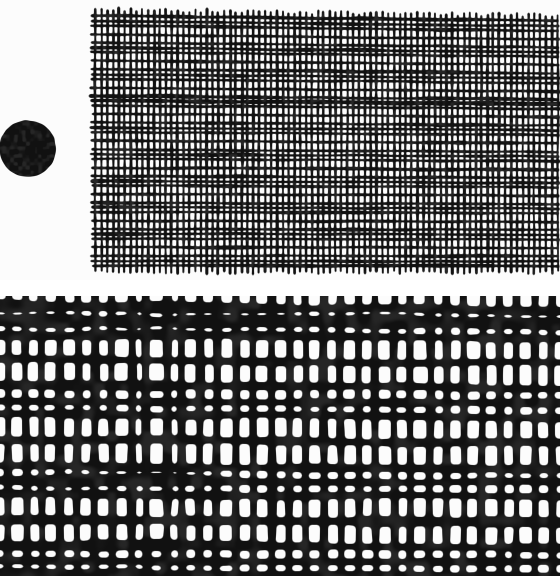
Top, the full canvas; bottom, a detail of the centre.
Write a Shadertoy shader that draws this texture.

```glsl
const vec3 PAPER = vec3(0.99);
const vec3 INK = vec3(0.065);
const vec3 WORN_INK = vec3(0.15);

float hash(vec2 p) {
    p = fract(p * vec2(0.1031, 0.1137));
    p += dot(p, p.yx + 33.33);
    return fract((p.x + p.y) * p.x * 7.31);
}

float noise(vec2 p) {
    vec2 i = floor(p), f = fract(p);
    f = f * f * (3.0 - 2.0 * f);
    return mix(mix(hash(i), hash(i + vec2(1, 0)), f.x),
               mix(hash(i + vec2(0, 1)), hash(i + vec2(1, 1)), f.x), f.y);
}

// Hand-drawn stroke: "along" runs from start to end, "across" is the offset
float stroke(float along, float across, float start, float end, float halfWidth, float id) {
    across += 0.003 * (noise(vec2(along * 7.0 + 20.0, id)) - 0.5);
    halfWidth *= 0.75 + 0.5 * noise(vec2(along * 28.0 + 90.0, id));
    float overshoot = max(max(start - along, along - end), 0.0);
    return length(vec2(across, overshoot * 0.7)) - halfWidth;
}

// Eighty evenly spaced upright strokes with ragged ends
float uprights(vec2 p) {
    float nearest = round((p.x - 0.341) / 0.0209);
    float d = 1.0;
    for (float k = -1.0; k <= 1.0; k++) {
        float i = clamp(nearest + k, 0.0, 79.0);
        float id = i + 11.0;
        float x = 0.341 + 0.0209 * i + 0.003 * (hash(vec2(id, 3.0)) - 0.5);
        float low = 0.036 - 0.012 * hash(vec2(id, 5.0));
        float high = 0.946 + 0.014 * hash(vec2(id, 8.0));
        float halfWidth = 0.0038 + 0.0011 * hash(vec2(id, 13.0));
        d = min(d, stroke(p.y, p.x - x, low, high, halfWidth, id));
    }
    return d;
}

// Ten bands: three close strokes, then a single one between wide gaps
float crossbars(vec2 p) {
    float nearest = round((p.y - 0.068) / 0.0943);
    float d = 1.0;
    for (float b = -1.0; b <= 1.0; b++) {
        float band = clamp(nearest + b, 0.0, 9.0);
        for (float k = 0.0; k < 4.0; k++) {
            if (band == 9.0 && k == 3.0) continue;
            float id = band * 4.0 + k + 151.0;
            float y = 0.068 + 0.0943 * band + (k < 3.0 ? 0.017 * (k - 1.0) : 0.047);
            y += 0.003 * (hash(vec2(id, 2.0)) - 0.5);
            float left = 0.334 - 0.007 * hash(vec2(id, 6.0));
            float right = 1.986 + 0.008 * hash(vec2(id, 9.0));
            // Some strokes were gone over twice in places
            float heavy = smoothstep(0.6, 0.95, noise(vec2(p.x * 2.5 + 40.0, id)));
            if (band == 6.0 && k == 1.0) heavy = 0.8 + 0.5 * p.x;
            float halfWidth = 0.0043 + 0.0022 * heavy;
            d = min(d, stroke(p.x, p.y - y, left, right, halfWidth, id));
        }
    }
    return d;
}

// Union that rounds the inner corners, as ink pools at crossings
float pooledUnion(float a, float b, float radius) {
    float h = max(radius - abs(a - b), 0.0) / radius;
    return min(a, b) - h * h * radius * 0.25;
}

void mainImage(out vec4 fragColor, in vec2 fragCoord) {
    vec2 p = fragCoord / iResolution.y;
    float pixel = 1.0 / iResolution.y;

    // Mesh sags slightly toward the upper right
    vec2 q = vec2(p.x, p.y * (1.0 + 0.012 * (p.x - 1.15)));
    float mesh = pooledUnion(uprights(q), crossbars(q), 0.005);

    // Solid ink disc in the left margin
    float disc = length(p - vec2(0.099, 0.469)) - 0.101;
    disc += 0.003 * (noise(p * 45.0) - 0.5);

    float coverage = 1.0 - smoothstep(-0.7 * pixel, 0.7 * pixel, min(mesh, disc));
    vec3 ink = mix(INK, WORN_INK, smoothstep(0.4, 0.9, noise(p * 70.0)));
    fragColor = vec4(mix(PAPER, ink, coverage), 1.0);
}
```
